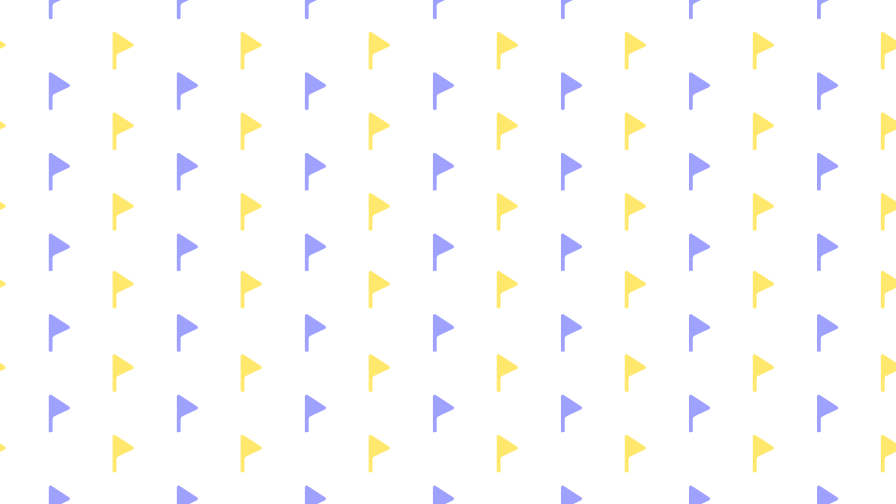
Reproduce this pattern procedurally as a WebGL 2 fragment shader.

```glsl
#version 300 es
precision highp float;
// Small yellow and blue pennants on white, in alternating staggered columns.

uniform vec2 u_resolution;
out vec4 outColor;

// Layout in canvas heights, measured from the upper left.
const vec2 PITCH = vec2(0.25405, 0.1599);
const vec2 BLUE_ORIGIN = vec2(0.0968, 0.1435);
const vec2 YELLOW_ORIGIN = vec2(0.2234, 0.0632);
const float FLAG_HEIGHT = 0.0745;
const float LAST_BLUE_ROW = 4.0;     // rows beyond 0..4 are pushed outward
const float BLUE_EDGE_SHIFT = 0.0204;
const float UNEVEN_YELLOW_ROW = 3.0; // this row sits slightly high
const float YELLOW_SHIFT = -0.0056;

// Flag shape in flag heights, y down.
const vec2 CLOTH_TOP = vec2(0.048, 0.050);
const vec2 CLOTH_TIP = vec2(0.512, 0.352);
const vec2 CLOTH_BASE = vec2(0.048, 0.570);
const float CLOTH_ROUND = 0.048;
const float POLE_WIDTH = 0.10;
const float POLE_START = 0.30;
const float POLE_ROUND = 0.03;
const float FILLET = 0.06;

const vec3 PAPER = vec3(1.0);
const vec3 BLUE = vec3(0.62, 0.63, 1.0);
const vec3 YELLOW = vec3(1.0, 0.91, 0.42);

float segmentDistance(vec2 p, vec2 a, vec2 b) {
  vec2 ab = b - a;
  return length(p - a - ab * clamp(dot(p - a, ab) / dot(ab, ab), 0.0, 1.0));
}

// Positive on the inner side of the directed edge a-b.
float edgeSide(vec2 p, vec2 a, vec2 b) {
  vec2 ab = b - a;
  return ab.x * (p.y - a.y) - ab.y * (p.x - a.x);
}

float triangleDistance(vec2 p, vec2 a, vec2 b, vec2 c) {
  float d = min(segmentDistance(p, a, b),
                min(segmentDistance(p, b, c), segmentDistance(p, c, a)));
  float inside = min(edgeSide(p, a, b), min(edgeSide(p, b, c), edgeSide(p, c, a)));
  return inside > 0.0 ? -d : d;
}

float roundBoxDistance(vec2 p, vec2 halfSize, float radius) {
  vec2 q = abs(p) - halfSize + radius;
  return length(max(q, 0.0)) + min(max(q.x, q.y), 0.0) - radius;
}

float smoothMin(float a, float b, float k) {
  float h = max(k - abs(a - b), 0.0) / k;
  return min(a, b) - h * h * k * 0.25;
}

// Rounded cloth joined to a thin pole.
float flagDistance(vec2 p) {
  float cloth = triangleDistance(p, CLOTH_TOP, CLOTH_TIP, CLOTH_BASE) - CLOTH_ROUND;
  vec2 poleCenter = vec2(POLE_WIDTH, 1.0 + POLE_START) * 0.5;
  vec2 poleHalf = vec2(POLE_WIDTH, 1.0 - POLE_START) * 0.5;
  float pole = roundBoxDistance(p - poleCenter, poleHalf, POLE_ROUND);
  return max(smoothMin(cloth, pole, FILLET), -p.x); // keep the left side straight
}

// Cell index, with a quarter-cell margin before each flag.
vec2 cellIndex(vec2 p, vec2 origin) {
  return floor((p - origin) / PITCH + 0.25);
}

float flagCoverage(vec2 p, vec2 origin, vec2 cell, float shift) {
  vec2 corner = origin + cell * PITCH + vec2(0.0, shift);
  float d = flagDistance((p - corner) / FLAG_HEIGHT) * FLAG_HEIGHT;
  return clamp(0.5 - d * u_resolution.y, 0.0, 1.0);
}

void main() {
  vec2 p = gl_FragCoord.xy / u_resolution.y;
  p.y = 1.0 - p.y;

  // Blue columns
  vec2 blueCell = cellIndex(p, BLUE_ORIGIN);
  float outward = step(LAST_BLUE_ROW + 0.5, blueCell.y) - step(blueCell.y, -0.5);
  float blue = flagCoverage(p, BLUE_ORIGIN, blueCell, outward * BLUE_EDGE_SHIFT);

  // Yellow columns
  vec2 yellowCell = cellIndex(p, YELLOW_ORIGIN);
  float uneven = 1.0 - step(0.5, abs(yellowCell.y - UNEVEN_YELLOW_ROW));
  float yellow = flagCoverage(p, YELLOW_ORIGIN, yellowCell, uneven * YELLOW_SHIFT);

  vec3 color = mix(PAPER, BLUE, blue);
  color = mix(color, YELLOW, yellow);
  outColor = vec4(color, 1.0);
}
```
